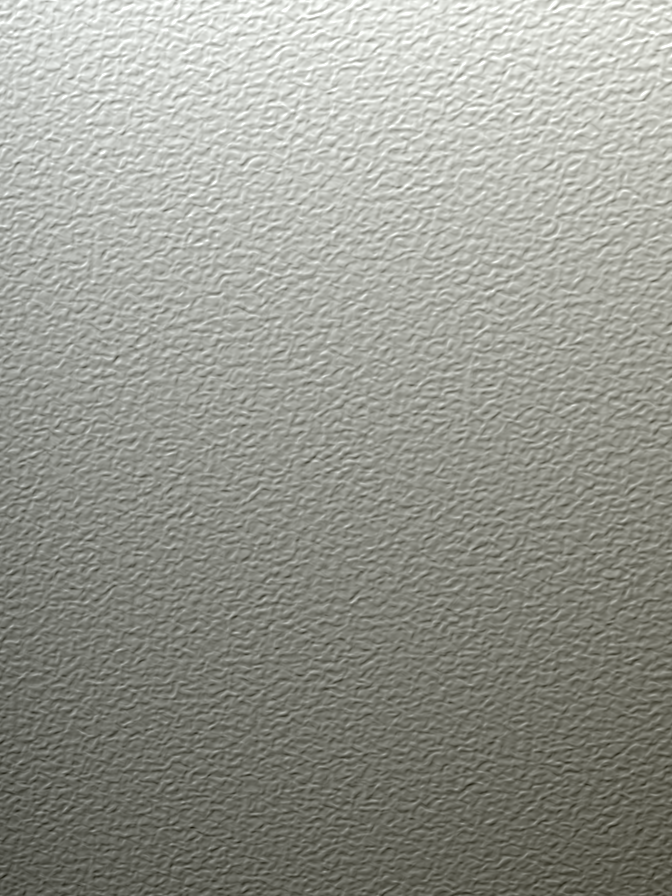
Give the GLSL for this texture, as a Shadertoy shader.

```glsl
// Embossed plaster-like wall in grey-green, lit at a grazing angle from above.

const vec3 SHADE_COLOR = vec3(0.36, 0.36, 0.32);
const vec3 LIGHT_COLOR = vec3(0.88, 0.89, 0.87);
const vec3 WARM_TINT = vec3(0.010, 0.003, -0.012);
const vec2 GRAIN_DENSITY = vec2(84.0, 116.0);  // grains per canvas width
const vec2 LIGHT_DIRECTION = vec2(-0.35, 0.94);
const float GRAIN_TILT = 0.04;                 // shear of the grains
const float WARP_AMOUNT = 0.4;
const float PLATEAU = 0.36;                    // height where bumps flatten
const float SLOPE_STEP = 0.14;                 // in grains
const float RELIEF = 0.215;
const float FALLOFF_CENTER = 0.43;
const float SIDE_FALLOFF = 0.22;

vec2 hashGradient(vec2 cell) {
    vec3 q = fract(cell.xyx * vec3(0.1031, 0.1030, 0.0973));
    q += dot(q, q.yzx + 33.33);
    float angle = 6.2832 * fract((q.x + q.y) * q.z);
    return vec2(cos(angle), sin(angle));
}

float gradientNoise(vec2 p) {
    vec2 cell = floor(p);
    vec2 f = p - cell;
    vec2 u = f * f * f * (f * (f * 6.0 - 15.0) + 10.0);
    float a = dot(hashGradient(cell), f);
    float b = dot(hashGradient(cell + vec2(1, 0)), f - vec2(1, 0));
    float c = dot(hashGradient(cell + vec2(0, 1)), f - vec2(0, 1));
    float d = dot(hashGradient(cell + vec2(1, 1)), f - vec2(1, 1));
    return mix(mix(a, b, u.x), mix(c, d, u.x), u.y);
}

// Rounded bumps with flattened tops, plus finer wrinkles
float wallHeight(vec2 p) {
    vec2 warp = vec2(gradientNoise(p * 0.6 + 17.3), gradientNoise(p * 0.6 + 71.9));
    p += WARP_AMOUNT * warp;
    float bumps = gradientNoise(p);
    bumps = PLATEAU * tanh(bumps / PLATEAU);
    // Turned lattice avoids a visible grid
    vec2 turned = mat2(0.8, 0.6, -0.6, 0.8) * p;
    float wrinkles = gradientNoise(turned * 1.4 + 39.7);
    return bumps + 0.36 * wrinkles;
}

// Broad illumination: bright top, dark bottom, softly dimmed sides
float illumination(vec2 uv) {
    float side = uv.x - FALLOFF_CENTER;
    float vertical = 0.035 + 0.62 * uv.y + 0.37 * uv.y * uv.y;
    float edge = 0.05 * exp(-uv.x * 14.0);
    return vertical - SIDE_FALLOFF * side * side - edge;
}

void mainImage(out vec4 fragColor, in vec2 fragCoord) {
    vec2 uv = fragCoord / iResolution.xy;
    vec2 p = fragCoord / iResolution.x;

    // Grains grow slightly towards the top and the right
    vec2 grain = p * GRAIN_DENSITY * (1.08 - 0.08 * p.y - 0.06 * p.x);
    grain.y -= GRAIN_TILT * grain.x;

    // Directional slope gives lit upper flanks and shaded lower flanks
    vec2 offset = LIGHT_DIRECTION * SLOPE_STEP;
    float slope = (wallHeight(grain - offset) - wallHeight(grain + offset)) / (2.0 * SLOPE_STEP);
    float patches = 0.85 + 0.25 * uv.y + 0.25 * gradientNoise(p * 9.0 + 5.0);
    float relief = RELIEF * patches * (slope + 0.1 * slope * abs(slope));

    float tone = illumination(uv) + relief;
    vec3 color = mix(SHADE_COLOR, LIGHT_COLOR, tone);
    color += WARM_TINT * (uv.x - 0.45);
    fragColor = vec4(clamp(color, 0.0, 1.0), 1.0);
}
```
